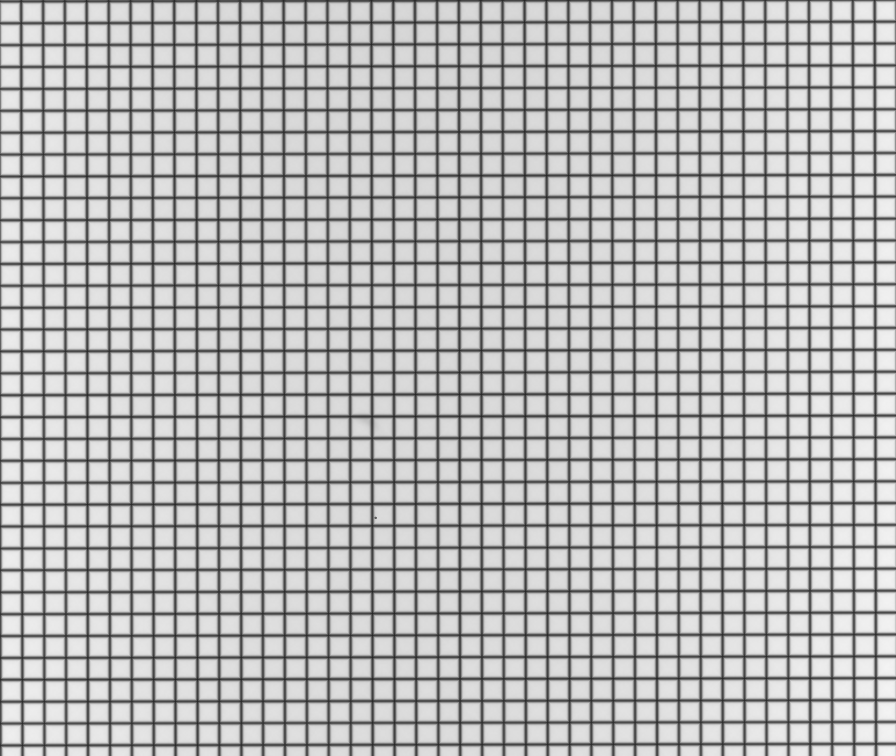
Give the GLSL for this pattern, as a Shadertoy shader.

```glsl
// A fine square mesh of soft dark lines on unevenly lit pale grey, very slightly turned.
// Each line is a Gaussian of the distance to its nearest grid line; hashed variation,
// a broad brightness falloff, faint grain, one smudge and one speck add wear.

#define PITCH 0.02895            // grid spacing, in canvas heights
#define PHASE vec2(-0.474, 0.248) // grid shift from the centre, in cells
#define TILT 0.0018              // small rotation, in radians
#define LINE_WIDTH 0.082         // Gaussian radius of a line, in cells
#define LINE_DEPTH 0.68          // share of light a line removes
#define CROSS_DEPTH 0.12         // extra darkening where lines cross
#define HALO_DEPTH 0.035         // faint shade around the lines
#define BASE_LIGHT 0.857         // paper brightness near the middle
#define EDGE_LIGHT 0.075         // added brightness at the sides
#define JITTER 0.012             // line displacement, in cells
#define GRAIN 0.008              // strength of the fine grain

// Integer hash, returns 0..1
float hash(vec2 p) {
    uvec2 q = uvec2(ivec2(p)) * uvec2(1597u, 3571u);
    uint n = (q.x ^ q.y) * 2654435u;
    n = (n ^ (n >> 15)) * 73856093u;
    n ^= n >> 13;
    return float(n & 65535u) / 65535.0;
}

float valueNoise(vec2 p) {
    vec2 i = floor(p), f = fract(p);
    f = f * f * (3.0 - 2.0 * f);
    vec2 e = vec2(0.0, 1.0);
    return mix(mix(hash(i), hash(i + e.yx), f.x),
               mix(hash(i + e.xy), hash(i + e.yy), f.x), f.y);
}

float gaussian(float d, float radius) {
    return exp(-d * d / (radius * radius));
}

// x: dark core, y: wide halo of the line nearest to coordinate c
vec2 gridLine(float c, float axis, float pixel) {
    float id = floor(c + 0.5);
    float shift = JITTER * (hash(vec2(id, 11.0 + axis)) - 0.5);
    float strength = 0.97 + 0.06 * hash(vec2(id, 37.0 + axis));
    float d = c - id - shift;
    float radius = max(LINE_WIDTH, 0.6 * pixel);
    float core = strength * gaussian(d, radius) * LINE_WIDTH / radius;
    return vec2(core, gaussian(d, 0.22));
}

// Broad illumination: brighter at the sides and toward the bottom
float paperLight(vec2 p, float halfWidth) {
    float side = p.x / halfWidth + 0.06;
    return BASE_LIGHT + EDGE_LIGHT * side * side - 0.022 * p.y;
}

// Soft bent smear
float smudge(vec2 p) {
    vec2 q = p - vec2(-0.1065, -0.0556);
    q = vec2(0.89 * q.x - 0.45 * q.y, 0.45 * q.x + 0.89 * q.y);
    q.y += 12.0 * q.x * q.x;
    return gaussian(q.x, 0.016) * gaussian(q.y, 0.007);
}

float speck(vec2 p, float pixel) {
    float d = length(p - vec2(-0.0957, -0.185));
    return 1.0 - smoothstep(0.0016 - 0.5 * pixel, 0.0016 + 0.5 * pixel, d);
}

void mainImage(out vec4 fragColor, in vec2 fragCoord) {
    float pixel = 1.0 / iResolution.y;
    vec2 p = (fragCoord - 0.5 * iResolution.xy) * pixel;

    // Grid coordinates: whole numbers lie on the lines
    vec2 turned = p + TILT * vec2(p.y, -p.x);
    vec2 cell = turned / PITCH - PHASE;
    vec2 lineX = gridLine(cell.x, 0.0, pixel / PITCH);
    vec2 lineY = gridLine(cell.y, 5.0, pixel / PITCH);

    // Paper with marks and grain
    float light = paperLight(p, 0.5 * iResolution.x * pixel);
    light -= HALO_DEPTH * max(lineX.y, lineY.y);
    light += 0.008 * (hash(floor(cell)) - 0.5);
    light += GRAIN * (valueNoise(p * 400.0) - 0.5);
    light *= 1.0 - 0.10 * smudge(p);
    light *= 1.0 - 0.55 * speck(p, pixel);

    // Mesh
    float ink = LINE_DEPTH * max(lineX.x, lineY.x)
              + CROSS_DEPTH * min(lineX.x, lineY.x);
    light *= 1.0 - ink;

    fragColor = vec4(vec3(clamp(light, 0.0, 1.0)), 1.0);
}
```
